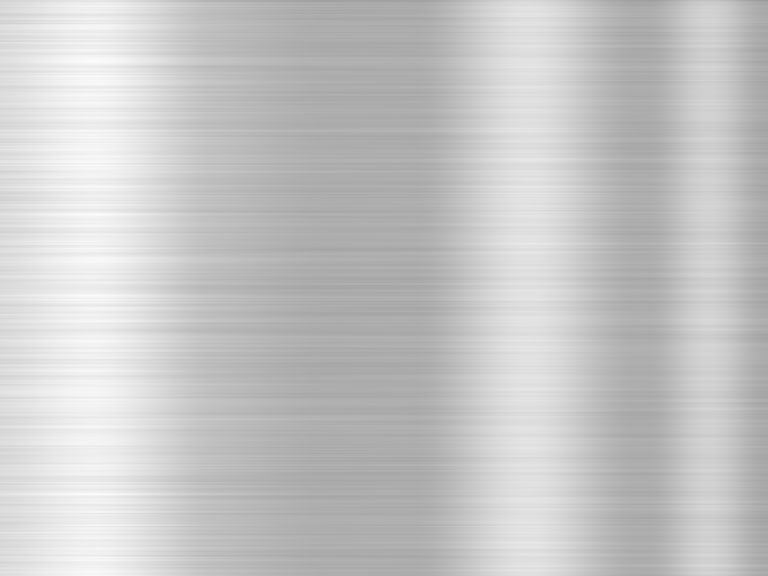
A Shadertoy shader for this texture:

```glsl
#define STREAK_OCTAVES 5
#define COARSEST_ROWS 42.0
#define ROW_GROWTH 1.75
#define STREAK_LENGTH 0.35
#define STREAK_CONTRAST 0.034
#define HIGHLIGHT_GAIN 0.6
#define DARK_TONE 0.677
#define BRIGHT_TONE 0.945

float hash(vec2 p) {
    return fract(sin(dot(p, vec2(127.1, 311.7))) * 43758.5);
}

float valueNoise(vec2 p) {
    vec2 cell = floor(p);
    vec2 f = fract(p);
    f = f * f * (3.0 - 2.0 * f);
    float low = mix(hash(cell), hash(cell + vec2(1.0, 0.0)), f.x);
    float high = mix(hash(cell + vec2(0.0, 1.0)), hash(cell + vec2(1.0, 1.0)), f.x);
    return mix(low, high, f.y);
}

// Broad vertical reflections, blended from left to right
float sheen(float x) {
    float tone = mix(0.85, BRIGHT_TONE, smoothstep(-0.02, 0.12, x));
    tone = mix(tone, 0.77, smoothstep(0.12, 0.28, x));
    tone = mix(tone, DARK_TONE, smoothstep(0.21, 0.43, x));
    tone = mix(tone, 0.88, smoothstep(0.54, 0.685, x));
    tone = mix(tone, DARK_TONE, smoothstep(0.69, 0.83, x));
    tone = mix(tone, 0.815, smoothstep(0.845, 0.92, x));
    return mix(tone, 0.66, smoothstep(0.925, 1.0, x));
}

// Thin horizontal scratches, strongest at the finest width
float brushing(vec2 uv) {
    float sum = 0.0;
    float rows = COARSEST_ROWS;
    float weight = 0.3;
    for (int i = 0; i < STREAK_OCTAVES; i++) {
        float shift = float(i) * 17.3;
        vec2 p = vec2(uv.x / STREAK_LENGTH + shift, uv.y * rows + shift);
        // Slant the cells so that the scratch ends do not line up
        p.x += uv.y * 2.7;
        // Fade scratches thinner than the sampling grid
        float visible = 1.0 - smoothstep(1.0, 2.0, rows / iResolution.y);
        sum += weight * visible * (valueNoise(p) - 0.5);
        rows *= ROW_GROWTH;
        weight *= 1.35;
    }
    return sum;
}

void mainImage(out vec4 fragColor, in vec2 fragCoord) {
    vec2 uv = fragCoord / iResolution.xy;
    float tone = sheen(uv.x);

    // Scratches catch more light inside the highlight on the left
    float leftLight = 1.0 - smoothstep(0.1, 0.4, uv.x);
    float contrast = STREAK_CONTRAST * (1.0 + HIGHLIGHT_GAIN * leftLight);
    tone += contrast * brushing(uv);

    // Slightly darker line along the upper rim
    tone -= 0.05 * smoothstep(0.994, 1.0, uv.y);
    fragColor = vec4(vec3(clamp(tone, 0.0, 1.0)), 1.0);
}
```
